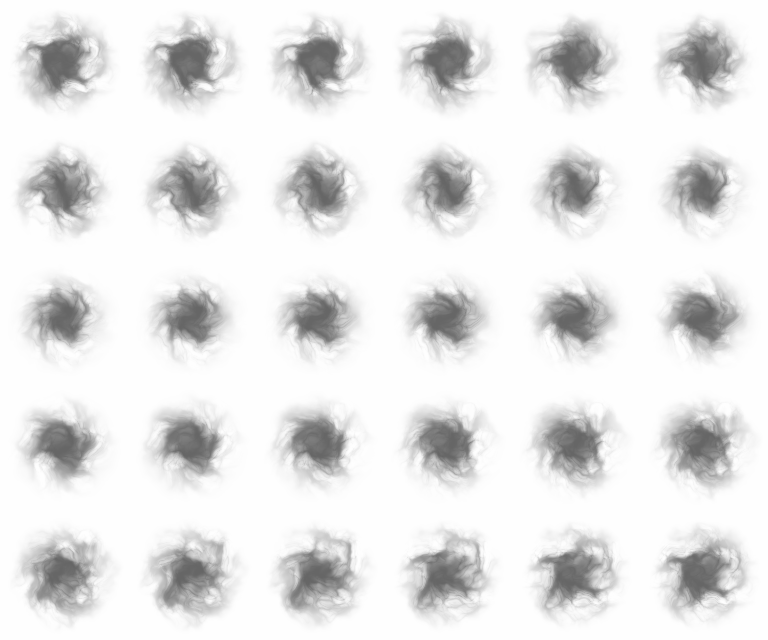
Write a Shadertoy shader that draws this pattern.

```glsl
// A sheet of 6 x 5 grey smoke puffs on white, read from the top left as one slow loop.
// Each cell slices the same 3D gradient noise at a later depth; the depth axis wraps,
// and every puff fades out before its cell border, so the sheet tiles.

const float TAU = 6.2831853;
const vec2 GRID = vec2(6.0, 5.0);      // repeats across and down
const float DEPTH_PERIOD = 4.0;        // noise depth covered by the whole loop
const vec3 PAPER = vec3(0.996);
const vec3 SOOT = vec3(0.40);

// Random gradient in [-1, 1] for a lattice point
vec3 hashGradient(vec3 p) {
    vec3 d = vec3(dot(p, vec3(127.1, 311.7, 74.7)),
                  dot(p, vec3(269.5, 183.3, 246.1)),
                  dot(p, vec3(113.5, 271.9, 124.6)));
    return 2.0 * fract(sin(d) * 43758.5453) - 1.0;
}

// Gradient noise whose z axis repeats after a whole period
float wrappedNoise(vec3 p, float period) {
    vec3 cell = floor(p);
    vec3 f = fract(p);
    vec3 u = f * f * f * (f * (f * 6.0 - 15.0) + 10.0);
    float sum = 0.0;
    for (int k = 0; k < 8; k++) {
        vec3 corner = vec3(k & 1, (k >> 1) & 1, k >> 2);
        vec3 lattice = cell + corner;
        lattice.z = mod(lattice.z, period);
        vec3 w = mix(1.0 - u, u, corner);
        sum += w.x * w.y * w.z * dot(hashGradient(lattice), f - corner);
    }
    return sum;
}

// Next octave: turn, double and shift the plane
vec2 nextOctave(vec2 p) {
    return mat2(1.6, 1.2, -1.2, 1.6) * p + vec2(7.3, 3.9);
}

// Soft sum of octaves, used to bend the plane
float softNoise(vec2 p, float depth) {
    float sum = 0.0;
    float amplitude = 0.6;
    for (int i = 0; i < 3; i++) {
        sum += amplitude * wrappedNoise(vec3(p, depth), DEPTH_PERIOD);
        p = nextOctave(p);
        amplitude *= 0.5;
    }
    return sum;
}

// Ridged sum of octaves in [0, 1], thin folds of smoke
float foldNoise(vec2 p, float depth) {
    float sum = 0.0;
    float amplitude = 0.53;
    for (int i = 0; i < 4; i++) {
        float n = wrappedNoise(vec3(p, depth), DEPTH_PERIOD);
        float ridge = max(1.0 - 2.2 * abs(n), 0.0);
        sum += amplitude * ridge * ridge;
        p = nextOctave(p);
        amplitude *= 0.5;
    }
    return sum;
}

vec2 rotate(vec2 p, float angle) {
    float c = cos(angle);
    float s = sin(angle);
    return vec2(c * p.x - s * p.y, s * p.x + c * p.y);
}

// Smoke density of one puff; p spans [-0.5, 0.5], looseness opens the outer veil
float puff(vec2 p, float depth, float looseness) {
    vec2 warp = vec2(softNoise(p * 5.0, depth),
                     softNoise(p * 5.0 + vec2(17.0, 9.0), depth));
    vec2 bent = p + 0.13 * warp;
    float radius = length(p + mix(0.10, 0.19, looseness) * warp);

    // Folds curl around the centre
    vec2 curled = rotate(bent, 1.6 * exp(-5.0 * length(p)));
    float folds = foldNoise(curled * 4.5 + vec2(31.0, 13.0), depth);
    float wisps = smoothstep(0.10, 0.80, folds);

    // Dense core, torn veil and faint haze
    float core = 1.0 - smoothstep(0.07, 0.25, radius - 0.07 * (folds - 0.35));
    core *= mix(0.86, 1.0, wisps);
    float veil = 1.0 - smoothstep(0.14, mix(0.38, 0.45, looseness), radius);
    veil *= mix(0.46, 0.62, looseness) * wisps;
    float haze = 0.06 * wisps * (1.0 - smoothstep(0.25, 0.50, radius));

    float density = 1.0 - (1.0 - core) * (1.0 - veil) * (1.0 - haze);
    return density * (1.0 - smoothstep(0.38, 0.495, length(p)));
}

void mainImage(out vec4 fragColor, in vec2 fragCoord) {
    // Cell and position in the loop
    vec2 grid = fragCoord / iResolution.xy * GRID;
    vec2 cell = floor(grid);
    vec2 p = fract(grid) - 0.5;
    float frame = (GRID.y - 1.0 - cell.y) * GRID.x + cell.x;
    float phase = frame / (GRID.x * GRID.y);

    // The veil is loosest where the loop closes, tightest halfway
    float looseness = 0.5 + 0.5 * cos(TAU * (phase + 0.06));
    vec2 centre = vec2(-0.01, 0.02);
    float density = puff(p - centre * (1.0 - 2.0 * length(p)), phase * DEPTH_PERIOD, looseness);
    fragColor = vec4(mix(PAPER, SOOT, density), 1.0);
}
```
